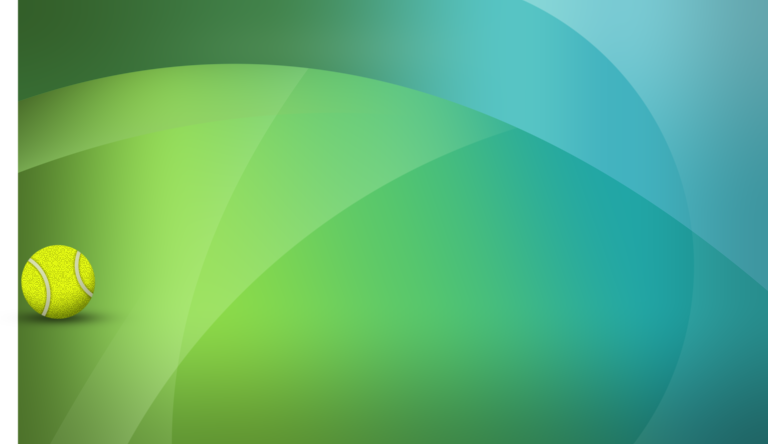
Give the GLSL for this background, as a WebGL 1 fragment shader.

```glsl
precision highp float;
uniform vec2 u_resolution;

// Lengths are in canvas heights
const float MARGIN = 0.0405;
const vec2 BALL_CENTER = vec2(0.131, 0.365);
const float BALL_RADIUS = 0.083;
const vec2 DISC_CENTER = vec2(0.905, 0.401);
const float DISC_RADIUS = 0.658;
const vec2 HILL_CENTER = vec2(1.610, -0.733);
const float HILL_RADIUS = 1.512;
const vec2 CREST_TOP = vec2(0.529, 0.856);
const vec2 BAND_TOP = vec2(0.754, 0.746);

const vec3 LIME = vec3(0.55, 0.86, 0.28);
const vec3 GREEN = vec3(0.32, 0.77, 0.44);
const vec3 TEAL = vec3(0.13, 0.65, 0.65);
const vec3 FOREST = vec3(0.20, 0.37, 0.16);
const vec3 MOSS = vec3(0.26, 0.52, 0.30);
const vec3 AQUA = vec3(0.34, 0.77, 0.77);
const vec3 LAGOON = vec3(0.26, 0.70, 0.75);
const vec3 OLIVE = vec3(0.28, 0.42, 0.15);
const vec3 PALE = vec3(0.90, 1.00, 0.82);
const vec3 FELT = vec3(0.84, 0.92, 0.07);
const vec3 FELT_SHADE = vec3(0.45, 0.53, 0.02);
const vec3 SEAM = vec3(0.88, 0.91, 0.72);

float hash(vec2 p) {
  return fract(sin(dot(p, vec2(127.1, 311.7))) * 43758.5453);
}

// Antialiased step: 1 where d is positive
float edge(float d) {
  float w = 1.0 / u_resolution.y;
  return smoothstep(-w, w, d);
}

// Height above a downward parabola
float aboveArch(vec2 p, vec2 top, float bend) {
  float dx = p.x - top.x;
  return p.y - top.y + bend * dx * dx;
}

// Light on the positive side of an edge, fading away from it
float sheen(float d, float reach) {
  return edge(d) * exp(-max(d, 0.0) / reach);
}

vec3 lowerField(vec2 p) {
  float t = p.x + 0.35 * (p.y - 0.4);
  vec3 col = mix(LIME, GREEN, smoothstep(0.4, 1.05, t));
  col = mix(col, TEAL, smoothstep(0.9, 1.48, t));
  col *= mix(0.66, 1.0, smoothstep(-0.06, 0.33, p.y));
  col = mix(OLIVE, col, smoothstep(-0.05, 0.43, p.x));

  // Overlapping translucent sheets
  float hill = length(p - HILL_CENTER) - HILL_RADIUS;
  float hillLight = 0.21 * sheen(hill, 0.5) * (1.0 - smoothstep(0.85, 1.3, p.x));
  col = mix(col, PALE, hillLight * smoothstep(0.0, 0.4, p.x));
  float blade = 0.387 + 0.43 * p.y * p.y - p.x;
  col = mix(col, PALE, 0.13 * sheen(blade, 0.16));
  float ray = p.x - 0.113 - 0.56 * p.y - 0.16 * p.y * p.y;
  col = mix(col, PALE, 0.07 * sheen(ray, 0.2) * (1.0 - smoothstep(0.15, 0.4, p.y)));
  float band = aboveArch(p, BAND_TOP, 0.266);
  float bandLight = sheen(band, 0.1) * (1.0 - smoothstep(0.2, 1.0, p.x));
  col = mix(col, vec3(0.58, 0.80, 0.42), 0.6 * bandLight);
  float crest = -aboveArch(p, CREST_TOP, 0.355);
  return col * (1.0 - 0.15 * sheen(crest, 0.06) * (1.0 - smoothstep(0.4, 1.0, p.x)));
}

vec3 upperField(vec2 p) {
  vec3 col = mix(FOREST, MOSS, smoothstep(0.0, 0.72, p.x));
  col = mix(col, AQUA, smoothstep(0.58, 1.17, p.x));
  col = mix(col, LAGOON, smoothstep(1.17, 1.4, p.x));
  float glow = exp(-pow((p.y - 0.89) / 0.06, 2.0)) * smoothstep(0.2, 0.75, p.x);
  col = mix(col, PALE, 0.06 * glow * (1.0 - smoothstep(0.8, 1.2, p.x)));
  float leftGlow = (1.0 - smoothstep(0.0, 0.7, p.x)) * (1.0 - smoothstep(0.72, 0.98, p.y));
  return mix(col, GREEN, 0.15 * leftGlow);
}

vec3 ballColor(vec2 q) {
  float light = dot(q, vec2(-0.2, 0.65)) + 0.6 * sqrt(max(1.0 - dot(q, q), 0.0));
  vec3 col = mix(FELT_SHADE, FELT, smoothstep(-0.55, 0.45, light));
  col *= 0.93 + 0.14 * hash(floor(q * 34.0));
  float leftSeam = abs(length(q - vec2(-1.4, -0.35)) - 1.14);
  float rightSeam = abs(length(q - vec2(1.5, 0.45)) - 1.0);
  float seam = min(leftSeam, rightSeam);
  col *= 1.0 - 0.2 * smoothstep(0.13, 0.05, seam);
  return mix(col, SEAM * (0.8 + 0.2 * light), smoothstep(0.075, 0.025, seam));
}

void main() {
  vec2 p = gl_FragCoord.xy / u_resolution.y;
  float above = edge(aboveArch(p, CREST_TOP, 0.355));
  vec3 col = mix(lowerField(p), upperField(p), above);

  // Pale region outside the large disc
  float outside = edge(length(p - DISC_CENTER) - DISC_RADIUS) * smoothstep(0.9, 1.15, p.x);
  float haze = mix(0.07, 0.05 + 0.26 * smoothstep(0.5, 1.0, p.y), above);
  col = mix(col, vec3(0.95, 1.0, 1.0), outside * haze);
  col *= 1.0 - 0.18 * smoothstep(1.4, 1.75, p.x);

  // White margin, contact shadow and ball
  float inside = edge(p.x - MARGIN);
  col = mix(vec3(1.0), col, inside);
  vec2 s = (p - BALL_CENTER - vec2(0.0, -0.081)) / vec2(0.085, 0.014);
  col *= 1.0 - mix(0.06, 0.55, inside) * exp(-dot(s, s));
  vec2 q = (p - BALL_CENTER) / BALL_RADIUS;
  col = mix(col, ballColor(q), edge(BALL_RADIUS * (1.0 - length(q))));
  gl_FragColor = vec4(col, 1.0);
}
```
